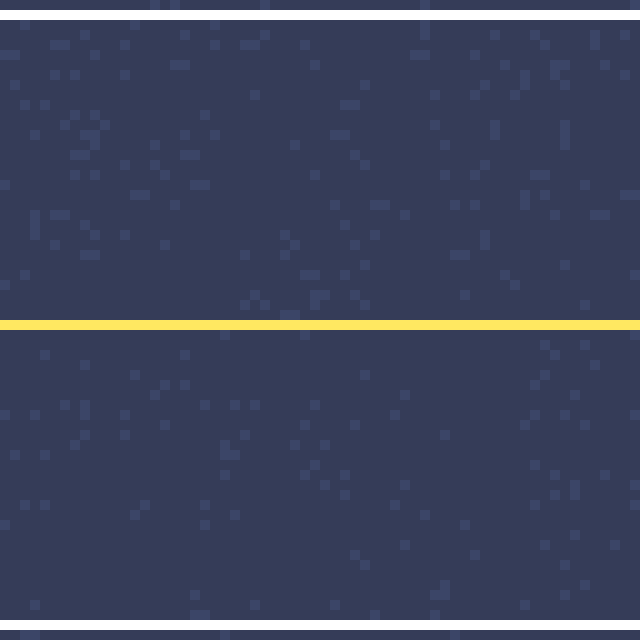
Reproduce this texture procedurally as a Shadertoy shader.

```glsl
// Pixel-style asphalt road on a 64 by 64 grid of square cells: slate blue ground,
// sparse lighter specks gathered in loose drifts, two white edge lines and one
// yellow centre line, each a single cell thick. Edges are smoothed by supersampling.

const float GRID = 64.0;

// Integer hash of a cell, from 0 to 1
float hash(vec2 cell, uint seed) {
    uvec2 q = uvec2(ivec2(cell)) * uvec2(1597u, 3812u) + seed * 7919u;
    uint n = (q.x ^ (q.y + 374761u)) * 668265u;
    n = (n ^ (n >> 15)) * 224682u + 97u;
    n = (n ^ (n >> 13)) * 326649u;
    n ^= n >> 16;
    return float(n & 65535u) / 65536.0;
}

// Smooth value noise whose lattice wraps every 8 units
float drift(vec2 p) {
    vec2 i = floor(p), f = fract(p);
    f = f * f * (3.0 - 2.0 * f);
    float low = mix(hash(mod(i, 8.0), 5u), hash(mod(i + vec2(1, 0), 8.0), 5u), f.x);
    float high = mix(hash(mod(i + vec2(0, 1), 8.0), 5u), hash(mod(i + 1.0, 8.0), 5u), f.x);
    return mix(low, high, f.y);
}

// 1 when the cell lies in the given row, counted from the bottom
float inRow(vec2 cell, float row) {
    return 1.0 - step(0.5, abs(cell.y - row));
}

vec3 road(vec2 uv) {
    vec2 cell = mod(floor(uv * GRID), GRID);

    // Asphalt with specks, denser where the drift is high
    float density = mix(0.005, 0.11, drift(cell / 8.0));
    float speck = step(hash(cell, 1u), density);
    vec3 color = mix(vec3(0.208, 0.235, 0.345), vec3(0.231, 0.271, 0.404), speck);

    // Painted lines
    color = mix(color, vec3(1.0), inRow(cell, 1.0) + inRow(cell, 62.0));
    return mix(color, vec3(1.0, 0.91, 0.38), inRow(cell, 31.0));
}

void mainImage(out vec4 fragColor, in vec2 fragCoord) {
    // Average 3 by 3 samples across the pixel
    vec3 sum = vec3(0.0);
    for (int y = -1; y <= 1; y++) {
        for (int x = -1; x <= 1; x++) {
            sum += road((fragCoord + vec2(x, y) / 3.0) / iResolution.xy);
        }
    }
    fragColor = vec4(sum / 9.0, 1.0);
}
```
